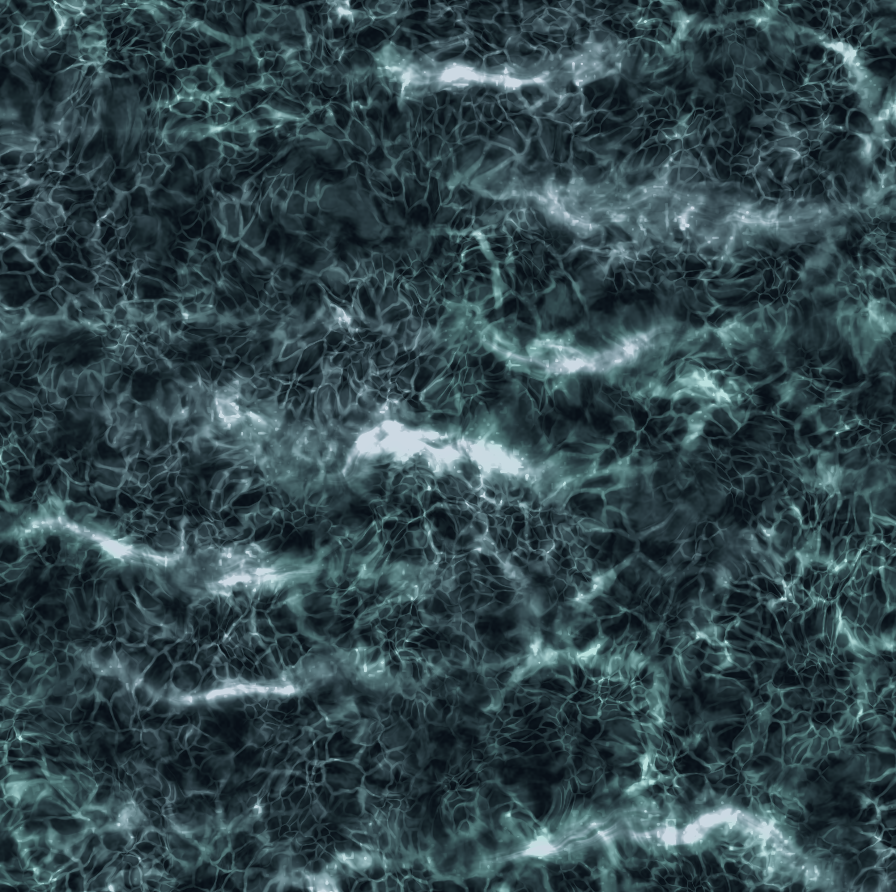
Write a Shadertoy shader that draws this texture.

```glsl
// Dark green marble: black clasts in a crackled web of pale veins and milky bands.

const vec3 PALETTE[7] = vec3[7](
    vec3(0.03, 0.06, 0.09), vec3(0.10, 0.16, 0.18), vec3(0.18, 0.25, 0.28),
    vec3(0.28, 0.37, 0.40), vec3(0.38, 0.49, 0.52), vec3(0.55, 0.65, 0.69),
    vec3(0.80, 0.85, 0.89));
const vec3 GREEN_TINT = vec3(0.91, 1.04, 0.98);
const int BAND_COUNT = 7;

float hash(vec2 p) {
    vec3 q = fract(vec3(p.xyx) * 0.1031);
    q += dot(q, q.yzx + 33.33);
    return fract((q.x + q.y) * q.z);
}

vec2 hash2(vec2 p) {
    return vec2(hash(p), hash(p + 71.7));
}

float noise(vec2 p) {
    vec2 cell = floor(p), f = fract(p);
    f = f * f * (3.0 - 2.0 * f);
    float low = mix(hash(cell), hash(cell + vec2(1, 0)), f.x);
    float high = mix(hash(cell + vec2(0, 1)), hash(cell + vec2(1, 1)), f.x);
    return mix(low, high, f.y);
}

float fbm(vec2 p, int octaves) {
    float sum = 0.0, weight = 0.5, total = 0.0;
    for (int i = 0; i < octaves; i++) {
        sum += weight * noise(p);
        total += weight;
        weight *= 0.5;
        p = mat2(1.6, 1.2, -1.2, 1.6) * p + 17.3;
    }
    return sum / total;
}

vec2 warp(vec2 p, float scale, float amount, int octaves) {
    vec2 q = p * scale;
    return p + amount * (vec2(fbm(q + 5.2, octaves), fbm(q + 41.8, octaves)) - 0.5);
}

// Difference of the two nearest seed distances: zero on cell borders.
float crackle(vec2 p) {
    vec2 cell = floor(p), f = fract(p);
    float nearest = 8.0, second = 8.0;
    for (int y = -1; y <= 1; y++)
    for (int x = -1; x <= 1; x++) {
        vec2 offset = vec2(x, y);
        float d = length(offset + hash2(cell + offset) - f);
        second = min(second, max(nearest, d));
        nearest = min(nearest, d);
    }
    return second - nearest;
}

float veins(vec2 p, float width) {
    return 1.0 - smoothstep(0.2 * width, width, crackle(p));
}

float patches(vec2 p, float scale) {
    return smoothstep(0.3, 0.68, fbm(p * scale + scale, 3));
}

// Long tilted lenses with thin threads trailing from their ends.
float bands(vec2 p) {
    float strength = 0.0;
    for (int i = 0; i < BAND_COUNT; i++) {
        float id = float(i);
        vec2 spot = hash2(vec2(id, 3.0)), form = hash2(vec2(id, 19.0));
        vec2 d = p - vec2(spot.x, (id + 0.2 + 0.6 * spot.y) / float(BAND_COUNT));
        d.y += mix(-0.12, 0.26, form.x) * d.x;
        vec2 size = vec2(mix(0.16, 0.34, form.y), mix(0.02, 0.042, form.x));
        vec2 r = d / size;
        float thread = 0.55 * exp(-abs(r.y) * 1.7) * smoothstep(0.3, 0.65, noise(d * 6.0 + id * 9.0));
        strength = max(strength, max(exp(-dot(r, r)), thread));
    }
    return strength;
}

vec3 ramp(float tone) {
    vec3 color = PALETTE[0];
    for (int i = 1; i < 7; i++)
        color = mix(color, PALETTE[i], clamp(tone * 5.0 - float(i - 1), 0.0, 1.0));
    return color;
}

void mainImage(out vec4 fragColor, in vec2 fragCoord) {
    vec2 p = fragCoord / iResolution.y;
    vec2 folded = warp(p, 4.0, 0.2, 5);
    vec2 ragged = warp(warp(p, 9.0, 0.06, 3), 45.0, 0.016, 3);

    // Milky bands and the large branching seams
    float band = bands(folded);
    float seam = veins(folded * vec2(4.5, 5.5) + 2.7, 0.15) * patches(p, 6.0);
    float pale = max(band, 0.6 * seam);

    // Crackle at three sizes, thickening towards the bands
    float swell = 0.6 * smoothstep(0.15, 0.9, pale);
    float coarse = veins(ragged * 17.0, 0.15 + swell) * patches(p, 11.0);
    float medium = veins(ragged * 36.0 + 8.3, 0.22 + swell) * patches(p, 15.0);
    float fine = veins(ragged * 74.0 + 3.1, 0.28 + swell) * patches(p, 23.0);
    float web = 0.32 * coarse + 0.36 * medium + 0.26 * fine;

    // Mottled ground, fibres along the bands and small glints
    float mottle = smoothstep(0.3, 0.8, fbm(ragged * 65.0, 3));
    float fibre = fbm(folded * vec2(11.0, 60.0), 4);
    float core = smoothstep(0.55, 0.95, band) * smoothstep(0.3, 0.7, fibre);
    float glint = smoothstep(0.7, 0.95, noise(p * 210.0)) * web;

    float tone = 0.01 + 0.34 * mottle + web * (1.0 - 0.45 * band);
    tone += pale * (0.2 + 0.35 * fibre) + 0.35 * core + 0.4 * glint;
    tone += 0.07 * (noise(p * 300.0) - 0.5);

    vec3 color = ramp(tone);
    float green = patches(p, 5.0) * smoothstep(0.2, 0.6, tone) * (1.0 - core);
    fragColor = vec4(color * mix(vec3(1.0), GREEN_TINT, green), 1.0);
}
```
